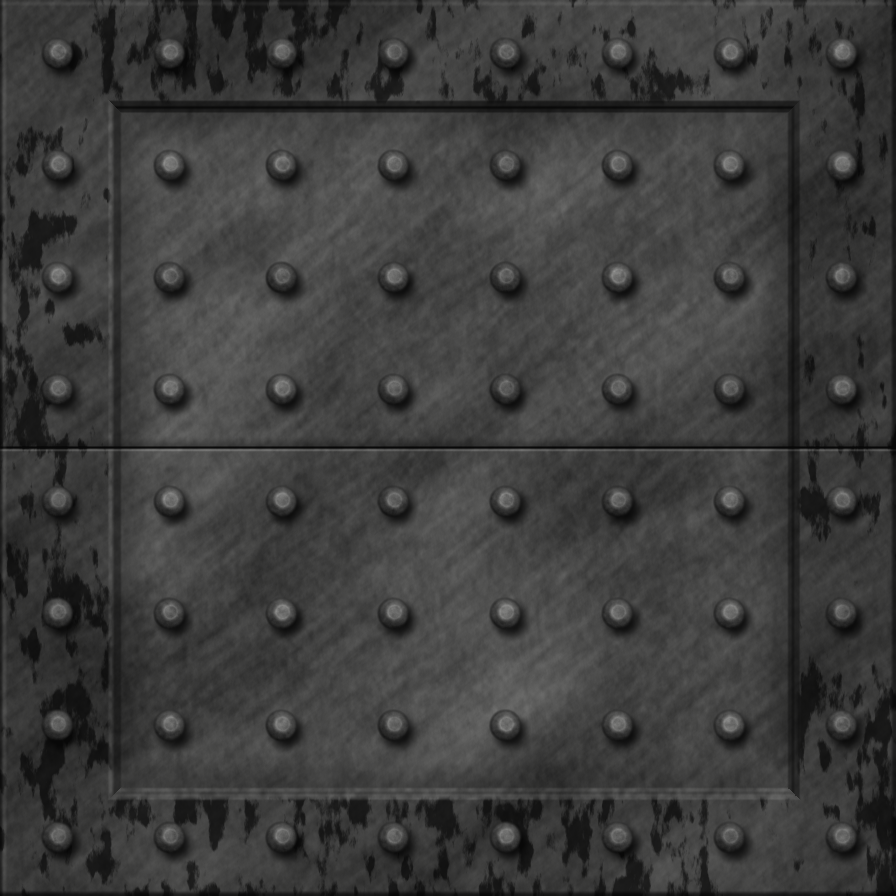
Write a Shadertoy shader that draws this texture.

```glsl
float hash(vec2 p) {
    return fract(sin(dot(p, vec2(127.1, 311.7))) * 43758.545);
}

float noise(vec2 p) {
    vec2 i = floor(p), f = fract(p);
    f = f * f * (3.0 - 2.0 * f);
    return mix(mix(hash(i), hash(i + vec2(1, 0)), f.x),
               mix(hash(i + vec2(0, 1)), hash(i + vec2(1, 1)), f.x), f.y);
}

float fbm(vec2 p) {
    float sum = 0.0, amp = 0.5;
    for (int i = 0; i < 5; i++) {
        sum += amp * noise(p);
        p = mat2(1.6, 1.2, -1.2, 1.6) * p + 7.3;
        amp *= 0.5;
    }
    return sum / 0.97;
}

// Fades from 1 to 0 as x crosses the edge
float below(float edge, float x, float soft) {
    return 1.0 - smoothstep(edge - soft, edge + soft, x);
}

float band(float x, float center, float halfWidth, float soft) {
    return below(halfWidth, abs(x - center), soft);
}

// Brushed steel: broad stains, diagonal streaks and fine grain
float brushedMetal(vec2 uv) {
    vec2 along = mat2(0.77, -0.64, 0.64, 0.77) * uv;
    float stains = fbm(along * vec2(5.0, 10.0) + 3.0) - 0.5;
    float streaks = fbm(along * vec2(22.0, 110.0)) - 0.5;
    float grain = fbm(uv * vec2(170.0, 120.0)) - 0.5;
    return 0.285 + 0.24 * stains + 0.10 * streaks + 0.10 * grain;
}

// Dark, vertically smeared flakes of wear
float grime(vec2 uv) {
    float flakes = fbm(uv * vec2(75.0, 32.0) + 11.0);
    float patches = fbm(uv * 7.0 + 23.0);
    return smoothstep(0.52, 0.68, flakes + 0.55 * (patches - 0.5));
}

void mainImage(out vec4 fragColor, in vec2 fragCoord) {
    vec2 uv = fragCoord / iResolution.xy;
    float aa = 1.0 / iResolution.y;
    float shade = brushedMetal(uv);

    // Darker worn frame around the inset panel
    vec2 fromCenter = uv - vec2(0.507, 0.4975);
    vec2 q = abs(fromCenter) - vec2(0.386, 0.3905);
    float d = max(q.x, q.y);
    float frame = smoothstep(-0.006, 0.002, d);
    float wear = grime(uv);
    shade = mix(shade, shade * 0.86 - 0.015, frame);
    shade *= 1.0 - wear * mix(0.06, 0.62, frame);
    shade *= 1.0 - 0.22 * smoothstep(-0.06, -0.01, d) * (1.0 - frame);

    // Groove: shaded at the top and sides, lit along the bottom
    float groove = band(d, -0.007, 0.0065, 0.0015);
    float crease = band(d, -0.008, 0.0015, 0.0015);
    float chips = noise(uv * 160.0);
    if (q.y > q.x) {
        if (fromCenter.y > 0.0) {
            shade *= 1.0 - 0.5 * groove - 0.3 * crease;
        } else {
            shade += groove * (0.03 + 0.09 * chips) - 0.05 * crease;
        }
    } else if (fromCenter.x < 0.0) {
        shade *= 1.0 - 0.3 * band(d, -0.010, 0.004, 0.0015);
        shade += band(d, -0.002, 0.002, 0.0015) * (0.02 + 0.08 * chips);
    } else {
        shade *= 1.0 - 0.36 * groove - 0.2 * crease;
    }

    // Seam between the two plates
    float seam = uv.y - 0.5;
    shade *= 1.0 - 0.3 * smoothstep(0.014, 0.0, seam) * step(0.0, seam);
    shade *= 1.0 - 0.8 * band(seam, 0.0005, 0.0012, aa);
    shade += 0.13 * band(seam, -0.0025, 0.0010, aa);

    // Outer bevel
    shade += 0.06 * band(uv.x, 0.005, 0.002, 0.002);
    shade += 0.05 * band(uv.y, 0.996, 0.002, 0.002);
    shade *= 1.0 - 0.5 * smoothstep(0.993, 0.998, uv.x);
    shade *= 1.0 - 0.6 * below(0.004, uv.y, 0.003);
    shade *= 1.0 - 0.4 * below(0.002, uv.x, 0.002);

    // Eight by eight rivets
    vec2 grid = (uv - vec2(0.064, 0.0655)) * 8.0 + 0.5;
    vec2 p = (fract(grid) - 0.5) / 8.0;
    float vary = hash(floor(grid)) - 0.5;
    float shadow = smoothstep(0.026, 0.008, length(p - vec2(0.006, -0.008)));
    shade *= 1.0 - 0.78 * shadow;

    float r = length(p);
    float light = dot(p, vec2(0.25, 0.97)) / 0.0175;
    float scuff = fbm(uv * 230.0) - 0.5;
    float dome = 0.235 + 0.11 * light + 0.12 * scuff + 0.04 * vary;
    dome *= 1.0 - 0.45 * smoothstep(0.013, 0.018, r);
    shade = mix(shade, dome, below(0.0172, r, 0.0008 + aa));

    // Flattened bright cap with a faint rim
    vec2 capPos = p - vec2(0.0015, 0.0015);
    float capR = length(capPos);
    float cap = 0.40 + 4.0 * (capPos.y - capPos.x) + 0.18 * scuff + 0.10 * vary;
    cap += 0.05 * band(capR, 0.0075, 0.001, 0.001);
    shade = mix(shade, cap, below(0.0095, capR, 0.0018 + aa));

    shade = clamp(shade, 0.03, 0.6);
    fragColor = vec4(shade * vec3(1.0, 1.0, 0.99), 1.0);
}
```
